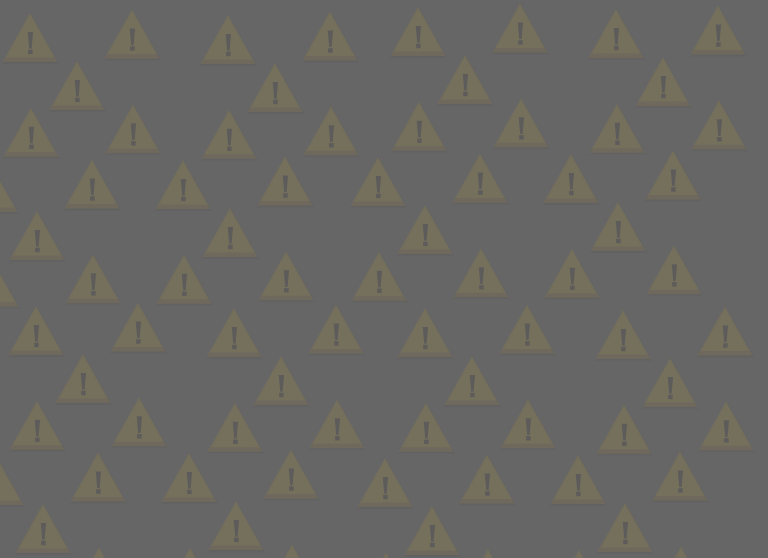
This pattern is drawn by a Shadertoy shader. Its source:

```glsl
// Muted warning triangles in groups of five, scattered on a staggered, slightly skewed grid over grey.

const float CANVAS_UNITS = 558.0;              // layout units per canvas height
const vec2 SIGN_SIZE = vec2(27.5, 49.0);       // half width, height
const float LIP_HEIGHT = 4.6;

const vec3 GREY = vec3(0.40);
const vec3 OCHRE = vec3(0.46, 0.44, 0.36);
const vec3 LIP = vec3(0.43, 0.41, 0.36);
const vec3 MARK = vec3(0.365, 0.36, 0.355);

// Coverage of a signed distance, smoothed over one pixel
float fill(float d, float px) {
    return clamp(0.5 - d / px, 0.0, 1.0);
}

// Upright isosceles triangle, apex at the origin, y pointing down
float triangle(vec2 p, vec2 size) {
    vec2 sideNormal = normalize(vec2(size.y, -size.x));
    return max(dot(vec2(abs(p.x), p.y), sideNormal), p.y - size.y);
}

// Horizontal slab from top to bottom whose half width tapers
float taperedBar(vec2 p, float top, float bottom, float wTop, float wBottom) {
    float t = clamp((p.y - top) / (bottom - top), 0.0, 1.0);
    return max(abs(p.x) - mix(wTop, wBottom, t), max(top - p.y, p.y - bottom));
}

float exclamation(vec2 p) {
    float stem = taperedBar(p, 19.0, 35.6, 2.7, 1.2);
    float dot_ = taperedBar(p, 36.8, 41.2, 2.3, 2.2);
    return min(stem, dot_);
}

// Paints one sign over the given colour
vec3 paintSign(vec3 color, vec2 p, float px) {
    float body = triangle(p, SIGN_SIZE);

    // Soft shadow just below the base
    float shadow = 1.0 - smoothstep(-1.5, 2.0, triangle(p - vec2(0.5, 1.3), SIGN_SIZE));
    color = mix(color, GREY * 0.93, shadow * 0.75);

    // Face with a faint bevel and a darker lower lip
    float lip = fill(SIGN_SIZE.y - LIP_HEIGHT - p.y, px);
    float bevel = 0.35 * smoothstep(-2.2, -0.6, body);
    vec3 face = mix(OCHRE, LIP, max(lip, bevel));
    face = mix(face, MARK, fill(exclamation(p - vec2(0.4, 0.0)), px));
    return mix(color, face, fill(body, px));
}

// Apex of the middle sign in a group; groups pair up into two by two blocks
vec2 groupCenter(ivec2 cell) {
    vec2 block = vec2(cell / 2);
    vec2 part = vec2(cell % 2);
    vec2 origin = vec2(77.0, 61.0)
        + block.x * vec2(388.0, -6.0)
        + block.y * vec2(6.0, 293.0)
        + block.x * block.y * vec2(1.0, 8.0);
    return origin
        + part.x * vec2(198.0, 2.0)
        + part.y * vec2(-40.0, 150.0)
        + part.x * part.y * vec2(-5.0, -5.0);
}

// Offset of sign k in a group: 0 to 3 are the corners, 4 is the middle
vec2 signOffset(int k) {
    if (k == 4) return vec2(0.0);
    vec2 corner = vec2(k % 2, k / 2);
    return vec2(-47.0, -48.0) + corner.x * vec2(102.0, -3.5) + corner.y * vec2(1.0, 94.8);
}

void mainImage(out vec4 fragColor, in vec2 fragCoord) {
    float px = CANVAS_UNITS / iResolution.y;
    vec2 p = vec2(fragCoord.x, iResolution.y - fragCoord.y) * px;
    vec3 color = GREY;

    for (int row = 0; row < 4; row++) {
        for (int col = 0; col < 4; col++) {
            vec2 local = p - groupCenter(ivec2(col, row));
            if (abs(local.x) > 95.0 || abs(local.y - 20.0) > 90.0) continue;
            for (int k = 0; k < 5; k++) {
                color = paintSign(color, local - signOffset(k), px);
            }
        }
    }

    fragColor = vec4(color, 1.0);
}
```
